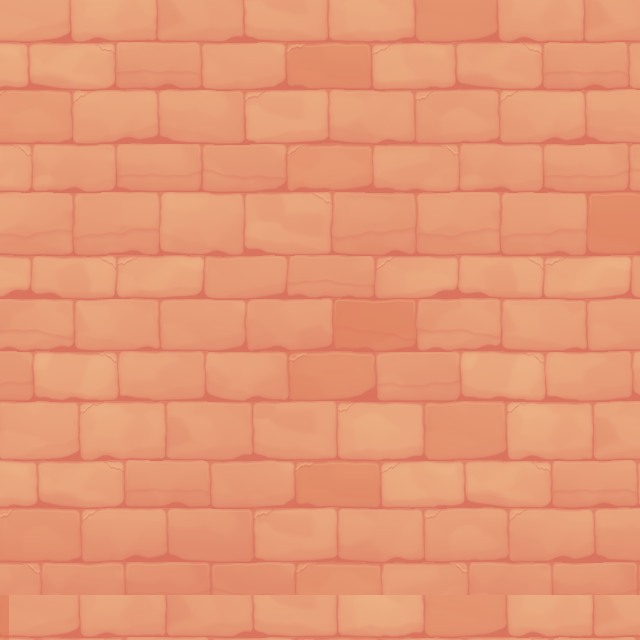
A Shadertoy shader for this texture:

```glsl
// Painted wall of peach-coloured stone blocks in uneven staggered courses.

const float PITCH = 0.1335;        // block width
const float PERIOD = 0.6536;       // height of one set of eight courses
const float FIRST_CUT = 0.0262;    // part of the first course above the canvas
const float SEAM = 0.9297;         // depth where the wall starts over
const float DRIFT = 0.0140;        // sideways shift of each new set

const vec3 SAND   = vec3(0.922, 0.675, 0.507);
const vec3 CLAY   = vec3(0.885, 0.555, 0.430);
const vec3 RUST   = vec3(0.880, 0.520, 0.385);
const vec3 MORTAR = vec3(0.850, 0.445, 0.365);
const vec3 GLINT  = vec3(0.935, 0.705, 0.525);

// Per course: height, column of its darker block, strength of that tint
const float HEIGHT[8] = float[8](.0924, .0742, .0846, .0755, .0990, .0677, .0820, .0781);
const float DARK_COLUMN[8] = float[8](4., 3., -1., 3., 6., 3., 3., 3.);
const float DARKNESS[8] = float[8](.5, .8, .35, .5, .95, .0, .95, .7);

float hash(vec2 p) {
    vec3 q = fract(p.xyx * 0.1031);
    q += dot(q, q.yzx + 33.33);
    return fract((q.x + q.y) * q.z);
}

float waves(float x, float seed) {
    return 0.5 * sin(x + seed) + 0.3 * sin(2.3 * x + 1.7 * seed) + 0.2 * sin(5.1 * x + 2.9 * seed);
}

// Soft cellular noise: flat planes with blurred borders
float facets(vec2 p) {
    vec2 cell = floor(p);
    float sum = 0.0, total = 0.0;
    for (int j = -1; j <= 1; j++)
    for (int i = -1; i <= 1; i++) {
        vec2 c = cell + vec2(i, j);
        vec2 away = p - c - vec2(hash(c + 11.0), hash(c + 57.0));
        float weight = exp(-12.0 * dot(away, away));
        sum += weight * hash(c + 93.0);
        total += weight;
    }
    return sum / total;
}

float roundedBox(vec2 p, vec2 halfSize, float radius) {
    vec2 q = abs(p) - halfSize + radius;
    return length(max(q, 0.0)) + min(max(q.x, q.y), 0.0) - radius;
}

// Position of the k-th upright joint, in block widths
float jointAt(float k, float course) {
    return k + 0.035 * (hash(vec2(mod(k, 5.0) + 3.0, course + 20.0)) - 0.5);
}

// Colour of one block with its mortar; q is measured from its top left corner
vec3 block(vec2 q, vec2 size, vec2 id, float darkness, float wallTone) {
    float pick = hash(id + 5.0), lean = hash(id + 31.0) - 0.5, seed = 40.0 * hash(id + 71.0);
    vec2 uv = q / size;

    // Outline: thin at the sides and top, with ragged wedges below
    float side = 0.0010 + 0.0010 * waves(q.y * 60.0, seed);
    float top = 0.0010 + 0.0014 * waves(q.x * 45.0, seed + 2.0) + 0.003 * (pick - 0.5);
    float wedge = max(lean * (uv.x - 0.5) * 4.0, 0.0);
    float bottom = 0.0022 + 0.008 * max(waves(q.x * 30.0, seed + 4.0) - 0.15, 0.0)
                 + 0.014 * wedge * wedge + 0.005 * step(0.6, pick) * wedge;
    vec2 low = vec2(side, top), high = size - vec2(side, bottom);
    float d = roundedBox(q - 0.5 * (low + high), 0.5 * (high - low), 0.008);

    // Painted planes, lighter towards the top
    float plane = facets(q * vec2(20.0, 26.0) + seed);
    float tone = 0.58 + 0.36 * (plane - 0.5) + 0.36 * (0.5 - uv.y) + 0.5 * (pick - 0.5)
               + 0.4 * lean * (uv.x - 0.5) + wallTone;
    vec3 color = mix(CLAY, SAND, clamp(tone, -0.1, 1.1));
    color = mix(color, RUST, darkness * (0.8 + 0.2 * uv.y));

    // Slanted shade along the foot, and a brushed streak on some blocks
    float slope = uv.y - 0.80 + lean * (uv.x - 0.5) + 0.05 * waves(q.x * 40.0, seed);
    color = mix(color, CLAY, 0.40 * smoothstep(-0.03, 0.06, slope));
    float streak = uv.y - 0.62 - 0.5 * lean * (uv.x - 0.5) - 0.06 * waves(q.x * 35.0, seed);
    streak = smoothstep(-0.01, 0.02, streak) * smoothstep(0.12, 0.0, streak);
    color = mix(color, MORTAR, 0.28 * streak * step(pick, 0.3));

    // Chipped upper corner on some blocks
    float corner = lean > 0.0 ? q.x : size.x - q.x;
    float chip = 0.5 * corner + q.y - 0.018 - 0.004 * waves(q.x * 130.0, seed);
    float inside = step(0.55, pick) * smoothstep(0.002, -0.002, d);
    color = mix(color, MORTAR, 0.45 * inside * smoothstep(0.0024, 0.0, abs(chip)));
    color = mix(color, GLINT, 0.60 * inside * smoothstep(0.0032, 0.0, abs(chip + 0.0035)));

    // Lit rim, soft contact shade, then mortar
    float rim = smoothstep(0.0025, 0.0, abs(d + 0.0035)) * smoothstep(0.55, 0.0, uv.y);
    color = mix(color, GLINT, 0.40 * rim);
    color = mix(color, MORTAR, 0.34 * exp(min(d, 0.0) * 300.0));
    float gap = smoothstep(-0.0014, 0.0016, d);
    return mix(color, MORTAR, gap * mix(0.50, 0.90, smoothstep(0.3, 0.9, uv.y)));
}

void mainImage(out vec4 fragColor, in vec2 fragCoord) {
    vec2 wall = fragCoord / iResolution.xy;
    wall.y = 1.0 - wall.y;
    float wallTone = 0.15 * waves(wall.x * 5.0 + wall.y * 3.0, 1.0)
                   - 0.35 * smoothstep(0.72, 0.93, wall.y) * step(wall.y, SEAM);
    if (wall.y > SEAM) wall -= vec2(0.0143, SEAM);
    float sliver = step(wall.x, 0.0);

    // Find the course
    float depth = wall.y + FIRST_CUT + 0.0015 * waves(wall.x * 24.5, 2.0);
    float set = floor(depth / PERIOD);
    depth -= set * PERIOD;
    int row = 0;
    for (; row < 7 && depth >= HEIGHT[row]; row++) depth -= HEIGHT[row];
    float course = float(row);

    // Find the block
    float start = (row % 2 == 0 ? 0.1125 : 0.0455) + 0.0010 * course + DRIFT * set;
    float u = (wall.x - start) / PITCH + 0.010 * waves(depth * 50.0, course);
    float nearest = floor(u + 0.5);
    float column = u < jointAt(nearest, course) ? nearest - 1.0 : nearest;
    float left = jointAt(column, course), right = jointAt(column + 1.0, course);

    vec2 q = vec2((u - left) * PITCH, depth);
    vec2 size = vec2((right - left) * PITCH, HEIGHT[row]);
    float darkness = abs(column - DARK_COLUMN[row]) < 0.5 ? DARKNESS[row] : 0.0;
    vec3 color = block(q, size, vec2(mod(column, 5.0), course), max(darkness, sliver), wallTone);
    fragColor = vec4(color, 1.0);
}
```
